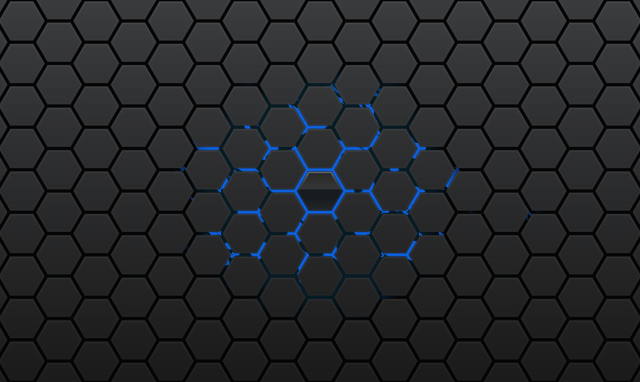
A WebGL 1 fragment shader for this background:

```glsl
precision highp float;
// Dark bevelled hexagon tiles under a soft light from above. The gaps near the
// middle glow blue in broken runs, and the central tile has a glossy face.
// Tiles come from a folded hexagonal lattice; gradient noise breaks up the glow.
uniform vec2 u_resolution;

const vec2 CELL = vec2(0.1127, 0.1113);   // tile scale, in canvas heights
const vec2 PERIOD = vec2(1.7320508, 1.0);
const vec3 GAP = vec3(0.014, 0.015, 0.018);
const vec3 TEAL = vec3(0.022, 0.105, 0.14);
const vec3 BLUE = vec3(0.05, 0.39, 0.90);
const vec3 FACE_TOP = vec3(0.228, 0.232, 0.238);
const vec3 FACE_BOTTOM = vec3(0.104, 0.105, 0.108);

vec2 gradientAt(vec2 cell) {
  float h = fract(sin(dot(cell, vec2(127.1, 311.7))) * 43758.55);
  return vec2(cos(6.28318 * h), sin(6.28318 * h));
}

float gradientNoise(vec2 p) {
  vec2 i = floor(p);
  vec2 f = p - i;
  vec2 u = f * f * f * (f * (f * 6.0 - 15.0) + 10.0);
  vec2 e = vec2(1.0, 0.0);
  float a = dot(gradientAt(i), f);
  float b = dot(gradientAt(i + e.xy), f - e.xy);
  float c = dot(gradientAt(i + e.yx), f - e.yx);
  float d = dot(gradientAt(i + e.xx), f - e.xx);
  return mix(mix(a, b, u.x), mix(c, d, u.x), u.y);
}

// Offset from the centre of the nearest tile
vec2 hexLocal(vec2 p) {
  vec2 a = mod(p + 0.5 * PERIOD, PERIOD) - 0.5 * PERIOD;
  vec2 b = mod(p, PERIOD) - 0.5 * PERIOD;
  return dot(a, a) < dot(b, b) ? a : b;
}

// Distance to the border of a flat-topped tile of unit height
float hexInset(vec2 p) {
  p = abs(p);
  return 0.5 - max(p.y, 0.8660254 * p.x + 0.5 * p.y);
}

// Bell-shaped line centred on zero
float line(float x, float width) {
  return exp(-x * x / (width * width));
}

// Amount of bright blue: a wide oval of ragged runs, favouring level edges
float blueAmount(vec2 p, vec2 local) {
  float radius = length(p * vec2(0.88, 1.14));
  float patches = gradientNoise(p * 1.7 + vec2(7.3, 2.8));
  vec2 slant = vec2(p.x + p.y, 0.45 * (p.y - p.x));
  float shards = gradientNoise(slant * 6.0 + 3.7);
  float level = smoothstep(0.42, 0.46, abs(local.y));
  float bias = 0.12 - 0.115 * radius + 0.12 * level;
  bias += 0.8 * (1.0 - smoothstep(0.62, 0.85, length(p)));
  bias += 0.25 * line(length(p - vec2(0.55, 2.45)), 0.6);
  float strength = patches + bias + shards * 0.16 * radius;
  float reach = 1.0 - smoothstep(2.5, 3.3, radius);
  float spark = line(length(p - vec2(4.85, -0.49)), 0.16) * step(0.0, shards);
  return max(smoothstep(0.0, 0.09, strength) * reach, 0.6 * spark);
}

// Dark gap, teal around the middle, with a bright blue core where lit
vec3 gapColor(vec2 p, float inset, float blue) {
  float ragged = length(p) + 0.4 * gradientNoise(p * 1.8 + 11.0);
  float teal = 1.0 - smoothstep(2.4, 3.2, ragged);
  return mix(mix(GAP, TEAL, teal), BLUE, blue * line(inset, 0.06));
}

// Matt tile: broad light over the canvas plus a slight shade on each face
vec3 tileColor(vec2 local, float height) {
  return mix(FACE_BOTTOM, FACE_TOP, height) * (1.0 + 0.07 * local.y);
}

// Glossy tile: pale upper half with a crisp break to a dark lower half
vec3 glossColor(vec2 local, float px) {
  vec3 upper = mix(vec3(0.205), vec3(0.165), smoothstep(0.05, 0.45, local.y));
  vec3 lower = mix(vec3(0.09, 0.105, 0.112), vec3(0.135, 0.145, 0.15),
                   smoothstep(0.1, 0.5, -local.y));
  return mix(lower, upper, smoothstep(-px, px, local.y - 0.04));
}

void main() {
  vec2 uv = gl_FragCoord.xy / u_resolution;
  vec2 p = (gl_FragCoord.xy - 0.5 * u_resolution) / u_resolution.y / CELL;
  float px = 1.0 / (u_resolution.y * CELL.y);

  vec2 local = hexLocal(p);
  float inset = hexInset(local);
  float central = 1.0 - step(0.1, length(p - local));
  float blue = blueAmount(p, local);

  // Face and its thin bevel, brightest along the upper edges
  vec3 face = mix(tileColor(local, uv.y), glossColor(local, px), central);
  float facing = smoothstep(-0.4, 0.5, local.y);
  float rim = line(inset - 0.06, 0.018);
  face += rim * mix(0.015, 0.05, facing) * mix(0.65, 1.0, uv.y);
  face += central * rim * 0.2 * smoothstep(0.1, 0.45, local.y);

  // Light spilling from the gaps onto nearby edges
  face += BLUE * blue * 0.06 * line(inset - 0.035, 0.03);

  float mask = smoothstep(-0.8 * px, 0.8 * px, inset - 0.037);
  vec3 color = mix(gapColor(p, inset, blue), face, mask);
  gl_FragColor = vec4(color, 1.0);
}
```
